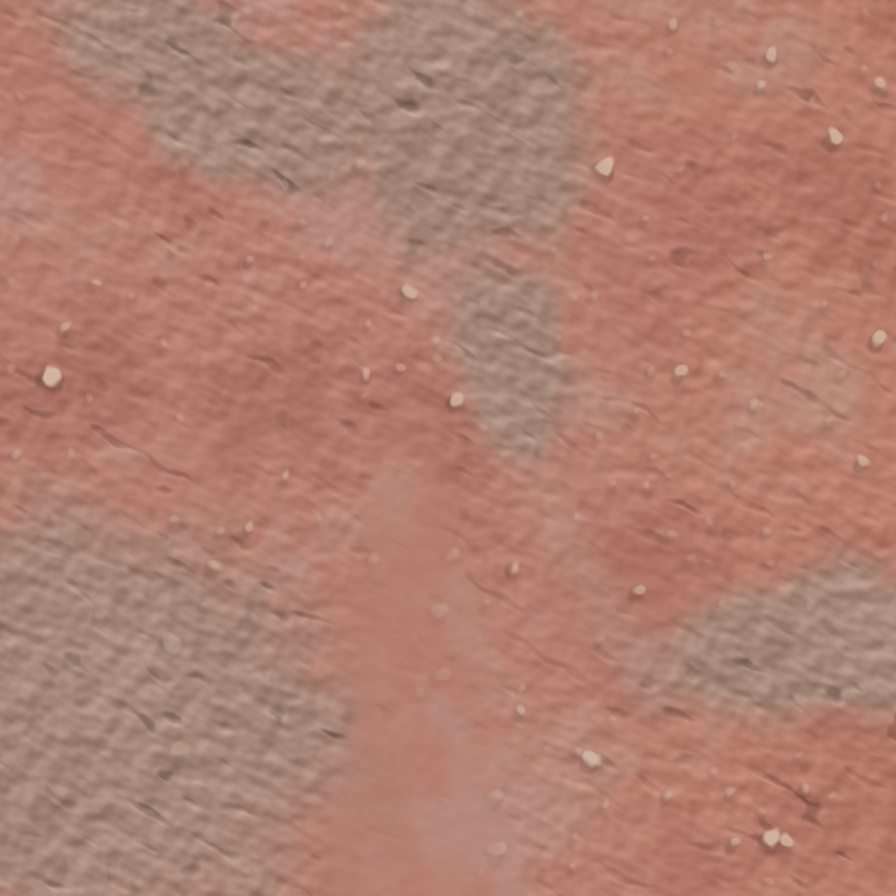
Write a Shadertoy shader that draws this texture.

```glsl
// Weathered red plaster: soft grey worn patches, a smooth trowelled wedge and a
// pale ridge. Gradient noise forms a relief lit from the upper left; slanted
// pits and scattered cream grit are laid on top.
#define RED_PAINT vec3(0.715, 0.490, 0.435)
#define DEEP_PAINT vec3(0.675, 0.448, 0.400)
#define PALE_PAINT vec3(0.715, 0.535, 0.485)
#define WORN_GREY vec3(0.635, 0.530, 0.475)
#define GRIT_COLOR vec3(0.840, 0.730, 0.650)
#define RELIEF_GAIN 0.105
#define RELIEF_STEP 0.006
#define PIT_DEPTH 0.20
#define GRIT_CELLS 23.0
#define GRIT_CHANCE 0.34
#define GRAIN_TILT -0.50

vec2 hash2(vec2 p) {
    p = vec2(dot(p, vec2(127.1, 311.7)), dot(p, vec2(269.5, 183.3)));
    return fract(sin(p) * 43758.5);
}

float cornerSlope(vec2 cell, vec2 corner, vec2 f) {
    float a = 6.2832 * hash2(cell + corner).x;
    return dot(vec2(cos(a), sin(a)), f - corner);
}

float gradientNoise(vec2 p) {
    vec2 i = floor(p), f = fract(p);
    vec2 u = f * f * f * (f * (f * 6.0 - 15.0) + 10.0);
    float low = mix(cornerSlope(i, vec2(0, 0), f), cornerSlope(i, vec2(1, 0), f), u.x);
    float high = mix(cornerSlope(i, vec2(0, 1), f), cornerSlope(i, vec2(1, 1), f), u.x);
    return 1.4 * mix(low, high, u.y);
}

float fbm(vec2 p) {
    float sum = 0.0, amp = 0.55;
    for (int i = 0; i < 4; i++) {
        sum += amp * gradientNoise(p);
        p = mat2(1.6, 1.2, -1.2, 1.6) * p + 7.3;
        amp *= 0.5;
    }
    return sum;
}

vec2 rotate(vec2 p, float a) {
    float c = cos(a), s = sin(a);
    return vec2(c * p.x + s * p.y, c * p.y - s * p.x);
}

// Positive inside a tilted ellipse, one at its centre
float ellipse(vec2 p, vec2 center, vec2 radius, float tilt) {
    return 1.0 - length(rotate(p - center, tilt) / radius);
}

float wornMask(vec2 p) {
    vec2 q = p + 0.045 * vec2(fbm(p * 6.0), fbm(p * 6.0 + 31.0));
    float d = ellipse(q, vec2(0.10, 0.19), vec2(0.31, 0.25), -0.25);
    d = max(d, ellipse(q, vec2(0.52, 0.86), vec2(0.13, 0.18), 0.35));
    d = max(d, ellipse(q, vec2(0.25, 0.90), vec2(0.25, 0.085), -0.45));
    d = max(d, ellipse(q, vec2(0.95, 0.28), vec2(0.24, 0.085), 0.10));
    d = max(d, ellipse(q, vec2(0.57, 0.60), vec2(0.08, 0.14), 0.30) - 0.15);
    return smoothstep(-0.22, 0.38, d + 0.30 * fbm(p * 9.0 + 4.0));
}

float wedgeMask(vec2 p) {
    float left = smoothstep(-0.02, 0.02, p.x - mix(0.36, 0.43, p.y / 0.6));
    float right = smoothstep(-0.03, 0.03, mix(0.58, 0.49, p.y / 0.6) - p.x);
    return left * right * (1.0 - smoothstep(0.40, 0.60, p.y));
}

float ridgeMask(vec2 p) {
    vec2 a = vec2(0.46, 0.71), b = vec2(0.71, 0.26);
    float t = clamp(dot(p - a, b - a) / dot(b - a, b - a), 0.0, 1.0);
    float d = length(p - mix(a, b, t)) + 0.02 * fbm(p * 12.0);
    return 1.0 - smoothstep(0.004, 0.045, d);
}

// Narrow pits stretched along the grain
float pits(vec2 p) {
    vec2 q = rotate(p + 0.006 * fbm(p * 25.0), GRAIN_TILT);
    return smoothstep(0.30, 0.75, gradientNoise(q * vec2(26.0, 58.0)));
}

float relief(vec2 p) {
    vec2 q = rotate(p, GRAIN_TILT);
    return gradientNoise(q * vec2(32.0, 50.0) + 9.0)
        + 0.45 * gradientNoise(q * vec2(68.0, 95.0)) - 0.55 * pits(p);
}

// Cream coverage in x, cast shadow in y
vec2 grit(vec2 p) {
    vec2 g = p * GRIT_CELLS, result = vec2(0.0);
    float chip = 0.10 * gradientNoise(g * 3.5);
    for (int k = 0; k < 9; k++) {
        vec2 cell = floor(g) + vec2(k % 3 - 1, k / 3 - 1);
        vec2 rnd = hash2(cell + 53.0);
        if (rnd.x > GRIT_CHANCE) continue;
        vec2 offset = g - cell - 0.15 - 0.7 * hash2(cell + 17.0);
        float size = mix(0.09, 0.30, pow(rnd.y, 9.0));
        float strength = mix(0.30, 0.95, rnd.y * rnd.y * rnd.y);
        float body = length(rotate(offset, rnd.x * 18.0) * vec2(1.0, 1.3)) + chip;
        float shade = length(offset + vec2(0.08, 0.16)) + chip;
        result.x = max(result.x, strength * (1.0 - smoothstep(size - 0.07, size + 0.08, body)));
        result.y = max(result.y, strength * (1.0 - smoothstep(size - 0.05, size + 0.14, shade)));
    }
    return result;
}

void mainImage(out vec4 fragColor, in vec2 fragCoord) {
    vec2 p = fragCoord / iResolution.xy;
    float worn = wornMask(p), wedge = wedgeMask(p), ridge = ridgeMask(p);

    // Broad paint tones, warmer to the right
    float tone = fbm(p * 4.5 + 12.0) + 0.35 * fbm(p * 17.0);
    vec3 color = mix(RED_PAINT, DEEP_PAINT, smoothstep(0.02, 0.42, tone));
    color = mix(color, PALE_PAINT, smoothstep(0.02, 0.42, -tone));
    color += vec3(0.008, 0.002, -0.010) * smoothstep(0.4, 1.0, p.x);
    color = mix(color, PALE_PAINT, 0.6 * ridge);
    color = mix(color, WORN_GREY + 0.05 * tone, 0.9 * worn);

    // Lit relief and dark pits, quiet inside the wedge
    float rough = mix(0.75 + 0.4 * fbm(p * 5.0 + 40.0), 1.15, worn) * (1.0 - 0.75 * wedge);
    vec2 light = normalize(vec2(-0.45, 0.9)) * RELIEF_STEP;
    color += RELIEF_GAIN * rough * (relief(p) - relief(p + light));
    float pitAreas = smoothstep(-0.15, 0.35, fbm(p * 7.0 + 21.0));
    color *= 1.0 - PIT_DEPTH * rough * pits(p) * pitAreas;

    // Scattered grit over its small shadows
    vec2 grains = grit(p) * (1.0 - 0.6 * worn) * (1.0 - 0.7 * wedge);
    color *= 1.0 - 0.18 * grains.y;
    color = mix(color, GRIT_COLOR, grains.x);
    fragColor = vec4(clamp(color, 0.0, 1.0), 1.0);
}
```
